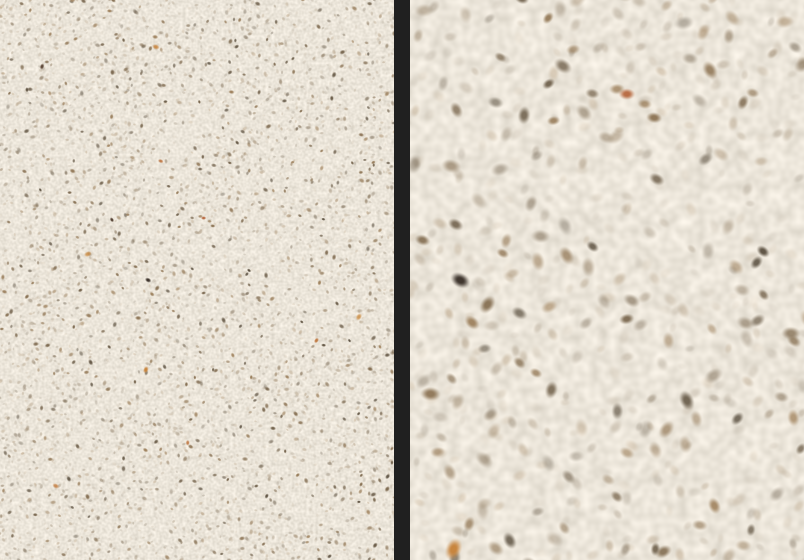
Left: the whole. Right: its middle third, enlarged.
Write a WebGL 1 fragment shader that draws this texture.

```glsl
precision highp float;
uniform vec2 u_resolution;

vec3 hash3(vec2 p) {
  vec3 q = fract(p.xyx * vec3(0.1031, 0.1030, 0.0973));
  q += dot(q, q.yxz + 33.33);
  return fract((q.xxy + q.yzz) * q.zyx);
}

vec2 gradient(vec2 cell) {
  float angle = 6.2832 * hash3(cell).x;
  return vec2(cos(angle), sin(angle));
}

float gradientNoise(vec2 p) {
  vec2 i = floor(p), f = fract(p);
  vec2 u = f * f * f * (f * (f * 6.0 - 15.0) + 10.0);
  float low = mix(dot(gradient(i), f),
                  dot(gradient(i + vec2(1, 0)), f - vec2(1, 0)), u.x);
  float high = mix(dot(gradient(i + vec2(0, 1)), f - vec2(0, 1)),
                   dot(gradient(i + vec2(1, 1)), f - vec2(1, 1)), u.x);
  return mix(low, high, u.y);
}

// Scatters soft, slightly oval grains; radius is in cell widths.
vec3 scatter(vec3 ground, vec2 p, float cells, float share, float radius,
             vec2 opacity, vec3 dark, vec3 warm, float seed) {
  vec2 q = p * cells;
  vec2 home = floor(q);
  for (int y = -1; y <= 1; y++) {
    for (int x = -1; x <= 1; x++) {
      vec2 cell = home + vec2(x, y);
      vec3 place = hash3(cell + seed);
      vec3 look = hash3(cell + seed + 57.3);
      float crowding = 1.0 + 0.8 * gradientNoise(cell / cells * 9.0 + 3.7);
      float present = step(place.z, share * crowding);

      float angle = 6.2832 * look.x;
      vec2 axis = vec2(cos(angle), sin(angle));
      vec2 d = q - cell - place.xy;
      d = vec2(dot(d, axis) * 0.8, dot(d, vec2(-axis.y, axis.x)) * 1.15);
      float size = radius * mix(0.75, 1.2, look.y);
      float cover = 1.0 - smoothstep(size * 0.3, size * 1.4, length(d));

      float strength = mix(opacity.x, opacity.y, look.z * look.z);
      vec3 tint = mix(dark, warm, fract(look.x * 7.0 + look.y * 5.0));
      ground = mix(ground, tint, present * cover * strength);
    }
  }
  return ground;
}

void main() {
  vec2 p = gl_FragCoord.xy / u_resolution.y;

  // Cream ground with fine mottling
  float mottle = 0.075 * gradientNoise(p * 190.0)
               + 0.045 * gradientNoise(p * 85.0 + 40.0);
  vec3 color = vec3(0.924, 0.900, 0.855) + mottle * vec3(1.0, 1.0, 1.05);

  // Faint grains below the surface
  color = scatter(color, p, 105.0, 0.45, 0.29, vec2(0.10, 0.40),
                  vec3(0.56, 0.52, 0.46), vec3(0.72, 0.62, 0.49), 11.0);

  // Distinct brown and grey specks
  color = scatter(color, p, 62.0, 0.50, 0.20, vec2(0.30, 0.95),
                  vec3(0.34, 0.30, 0.24), vec3(0.62, 0.50, 0.35), 131.0);

  // Rare ochre, rust and near-black chips
  color = scatter(color, p, 20.0, 0.045, 0.078, vec2(0.75, 1.0),
                  vec3(0.66, 0.28, 0.09), vec3(0.80, 0.55, 0.24), 271.0);
  color = scatter(color, p, 16.0, 0.03, 0.06, vec2(0.85, 1.0),
                  vec3(0.10, 0.09, 0.08), vec3(0.30, 0.20, 0.13), 419.0);

  gl_FragColor = vec4(color, 1.0);
}
```
